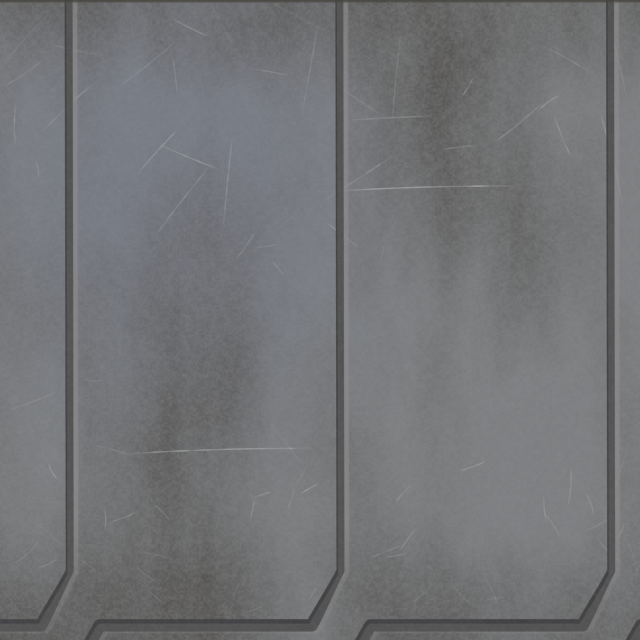
Reproduce this texture procedurally as a WebGL 2 fragment shader.

```glsl
#version 300 es
precision highp float;
// Worn blue-grey metal cladding: tall panels split by grooves with chamfered feet.

#define PERIOD 0.423
#define FIRST_GROOVE 0.107
#define CELL_LEFT 0.400
#define CHAMFER_TOP 0.108
#define FOOT_HEIGHT 0.023
#define SEAM_HALF 0.0062
#define FOOT_HALF 0.0098
#define SCRATCHES 80
#define SCRATCH_WIDTH 0.0008
#define GRAIN 0.045

uniform vec2 u_resolution;
out vec4 fragColor;

const vec3 STEEL = vec3(0.495, 0.503, 0.512);
const vec3 BLUE_STEEL = vec3(0.475, 0.490, 0.530);
const vec3 GRIME = vec3(0.375, 0.372, 0.368);
const vec3 SEAM = vec3(0.335, 0.335, 0.335);
const vec3 SEAM_SHADOW = vec3(0.270, 0.270, 0.280);
const vec3 EDGE_LIGHT = vec3(0.560, 0.555, 0.560);
const vec3 SCRATCH = vec3(0.660, 0.665, 0.660);
const vec3 DIRT = vec3(0.270, 0.260, 0.230);

float hash(vec2 p) {
  return fract(sin(dot(p, vec2(12.9898, 78.233))) * 43758.5453);
}

float noise(vec2 p) {
  vec2 i = floor(p), f = fract(p);
  f = f * f * (3.0 - 2.0 * f);
  vec2 e = vec2(1.0, 0.0);
  return mix(mix(hash(i), hash(i + e), f.x),
             mix(hash(i + e.yx), hash(i + e.xx), f.x), f.y);
}

float fbm(vec2 p) {
  float sum = 0.0, amp = 0.5;
  for (int i = 0; i < 5; i++) {
    sum += amp * noise(p);
    p = p * 2.03 + 7.1;
    amp *= 0.5;
  }
  return sum;
}

float blob(vec2 p) {
  return exp(-dot(p, p));
}

float segment(vec2 p, vec2 a, vec2 b) {
  vec2 pa = p - a, ba = b - a;
  return length(pa - ba * clamp(dot(pa, ba) / dot(ba, ba), 0.0, 1.0));
}

// Signed distance to the groove of one panel: seam, chamfer, foot, short drop
float groove(vec2 p) {
  vec2 knee = vec2(0.002, CHAMFER_TOP);
  vec2 heel = vec2(-0.043, FOOT_HEIGHT);
  vec2 toe = vec2(-0.374, FOOT_HEIGHT);
  float d = segment(p, vec2(0.0, 1.1), knee);
  d = min(d, segment(p, knee, heel));
  d = min(d, segment(p, heel, toe));
  d = min(d, segment(p, toe, vec2(-0.394, -0.012)));
  return d - mix(FOOT_HALF, SEAM_HALF, smoothstep(0.02, CHAMFER_TOP, p.y));
}

// Slightly bowed hairline that fades at both ends
float scratch(vec2 p, vec2 mid, float angle, float halfLength, float bow) {
  vec2 dir = vec2(cos(angle), sin(angle));
  vec2 q = vec2(dot(p - mid, dir), dot(p - mid, vec2(-dir.y, dir.x)));
  float along = q.x / halfLength;
  float off = abs(q.y + bow * (along * along - 0.5));
  float width = max(SCRATCH_WIDTH, 0.7 / u_resolution.y);
  return (1.0 - smoothstep(0.0, 2.0 * width, off)) * (1.0 - smoothstep(0.5, 1.0, abs(along)));
}

float scratches(vec2 p) {
  float sum = 0.0;
  for (int i = 0; i < SCRATCHES; i++) {
    float k = float(i);
    vec2 r = vec2(hash(vec2(k, 1.3)), hash(vec2(k, 4.7)));
    float s = hash(vec2(k, 9.1));
    // Two thirds gather towards the top and bottom edges
    float y = i % 3 == 0 ? r.y : mix(r.y * 0.28, 1.0 - r.y * 0.25, step(0.5, s));
    float angle = 6.283 * hash(vec2(k, 6.2));
    float size = mix(0.015, 0.09, s * s);
    sum += scratch(p, vec2(r.x, y), angle, size, 0.006 * (r.x - 0.5)) * mix(0.10, 0.50, r.y);
  }
  // Long, almost level scratches
  for (int i = 0; i < 2; i++) {
    vec2 mid = vec2(0.34, 0.296) + float(i) * vec2(0.32, 0.41);
    sum += 0.75 * scratch(p, mid, 0.03, 0.16, 0.003);
  }
  return sum * (0.35 + 0.9 * noise(p * 90.0));
}

void main() {
  vec2 uv = gl_FragCoord.xy / u_resolution;
  float aa = 0.8 / u_resolution.y;

  // Sheet colour with a cool sheen and soft vertical stains
  float sheen = 1.0 - smoothstep(0.05, 0.48, length((uv - vec2(0.27, 0.72)) * vec2(1.0, 0.8)));
  vec3 color = mix(STEEL, BLUE_STEEL, sheen * 0.9);
  float cloud = fbm(uv * vec2(6.0, 3.5) + 3.0);
  float streak = fbm(uv * vec2(16.0, 3.0) + 11.0);
  float stain = blob((uv - vec2(0.29, 0.27)) * vec2(8.5, 3.6));
  stain += 0.85 * blob((uv - vec2(0.73, 0.80)) * vec2(7.0, 3.0));
  float rim = smoothstep(0.80, 1.02, uv.y) + 1.0 - smoothstep(0.0, 0.22, uv.y);
  float grime = stain * (0.2 + 0.9 * streak) + rim * (0.15 + 0.75 * cloud);
  grime += 0.9 * (cloud - 0.42) + 0.35 * (streak - 0.42);
  grime = clamp(grime, 0.0, 1.0);
  color = mix(color, GRIME, grime);

  // Fine pitting, then hairline scratches
  float grain = noise(uv * 330.0) + 0.6 * noise(uv * 150.0) - 0.8;
  color += GRAIN * grain * (0.35 + grime);
  color = mix(color, SCRATCH, clamp(scratches(uv), 0.0, 0.8));

  // Repeated groove: lit right lip, dark floor, shadowed left wall
  vec2 p = vec2(mod(uv.x - FIRST_GROOVE + CELL_LEFT, PERIOD) - CELL_LEFT, uv.y);
  float bed = 1.0 - smoothstep(-aa, aa, groove(p));
  float lip = 1.0 - smoothstep(-aa, 2.0 * aa, groove(p - vec2(0.0068, -0.002)));
  float lit = 1.0 - smoothstep(-aa, aa, groove(p - vec2(0.0025, -0.007)));
  color = mix(color, EDGE_LIGHT, lip * mix(0.25, 0.6, smoothstep(0.03, 0.2, uv.y)));
  vec3 inside = mix(SEAM_SHADOW, SEAM, lit) + 0.03 * (cloud - 0.5) + 0.02 * grain;
  color = mix(color, inside, bed);

  // Brown dirt along the upper edge
  color = mix(color, DIRT, 0.8 * smoothstep(0.994, 0.999, uv.y));
  fragColor = vec4(color, 1.0);
}
```
